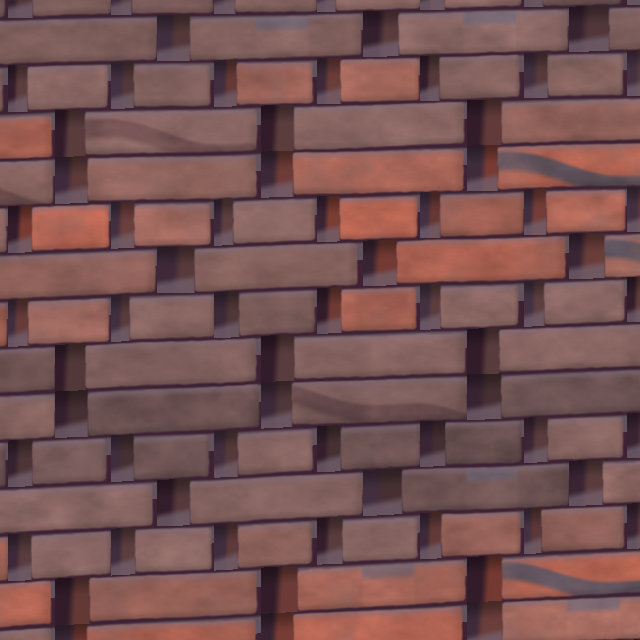
A WebGL 1 fragment shader for this texture:

```glsl
precision highp float;
// Openwork brick wall in a five-course cycle: offset stretchers, headers, a stacked
// pair of stretchers, headers. Courses tilt in mild perspective; each brick owns the
// recess on its left, and hashes vary its size, colour and firing marks.
uniform vec2 u_resolution;

const vec3 DULL = vec3(0.42, 0.32, 0.32);
const vec3 MAUVE = vec3(0.53, 0.395, 0.38);
const vec3 ORANGE = vec3(0.70, 0.385, 0.315);
const vec3 SOOT = vec3(0.33, 0.32, 0.38);
const vec3 LEDGE = vec3(0.45, 0.38, 0.43);
const vec3 SHADOW = vec3(0.18, 0.10, 0.15);

float hash(vec2 p) {
  return fract(sin(dot(p, vec2(127.1, 311.7))) * 43758.55);
}

float noise(vec2 p) {
  vec2 i = floor(p), f = fract(p);
  f = f * f * (3.0 - 2.0 * f);
  return mix(mix(hash(i), hash(i + vec2(1.0, 0.0)), f.x),
             mix(hash(i + vec2(0.0, 1.0)), hash(i + 1.0), f.x), f.y);
}

float fbm(vec2 p) {
  float sum = 0.0, amp = 0.5;
  for (int i = 0; i < 4; i++) {
    sum += amp * noise(p);
    p = p * 2.1 + 7.3;
    amp *= 0.5;
  }
  return sum;
}

float roundedBox(vec2 p, vec2 halfSize, float radius) {
  vec2 d = abs(p) - halfSize + radius;
  return length(max(d, 0.0)) + min(max(d.x, d.y), 0.0) - radius;
}

// Clay colour: warmth drifts in a ten-course wave plus a random part per brick.
vec3 clayColor(float row, vec2 id) {
  float wave = cos(6.2832 * (row - 4.5) / 10.0);
  float warmth = 0.5 + 0.3 * wave + 0.6 * (hash(id + 3.7) - 0.5);
  vec3 clay = mix(DULL, MAUVE, smoothstep(-0.05, 0.45, warmth));
  clay = mix(clay, ORANGE, smoothstep(0.45, 0.9, warmth));
  return clay * (0.94 + 0.12 * hash(id + 9.1));
}

// Firing marks on a few bricks: diagonal streaks, soot tongues, a pale stacked patch.
vec3 firingMarks(vec3 clay, vec2 uv, vec2 id, float isLong) {
  float kind = hash(id + 21.3);
  float curve = uv.y - 0.15 - 0.75 * uv.x + 0.12 * sin(uv.x * 7.0 + kind * 40.0);
  float streak = smoothstep(-0.06, 0.06, curve) * smoothstep(0.55, 0.35, curve);
  float patchMask = smoothstep(0.17, 0.14, abs(uv.x - 0.54));
  float streaked = step(0.72, kind) * step(kind, 0.91);
  clay = mix(clay, clay * vec3(0.82, 0.78, 0.82), streak * streaked * isLong);
  clay = mix(clay, SOOT, 0.85 * streak * step(0.94, kind) * isLong);
  vec3 stacked = mix(SOOT * 1.2, clay * 1.08, smoothstep(0.2, 0.4, uv.y));
  return mix(clay, stacked, 0.65 * patchMask * step(kind, 0.08) * isLong);
}

// Recess: deep shadow on the left, the brick's side face on the right, a lit floor.
vec3 recessColor(float across, float down, vec3 clay, vec2 id, float hasFloor) {
  float haze = 0.45 * hash(id + 31.0) * hasFloor;
  vec3 depth = mix(SHADOW, vec3(0.33, 0.28, 0.36), haze);
  vec3 side = clay * vec3(0.61, 0.55, 0.58);
  float edge = 0.38 + 0.2 * hash(id + 14.0) - 0.08 * down;
  vec3 col = mix(depth, side, smoothstep(edge - 0.14, edge + 0.14, across));
  col *= mix(0.72, 1.08, smoothstep(0.0, 0.45, down));
  float floorLine = 0.78 - 0.12 * across;
  return mix(col, LEDGE, 0.75 * hasFloor * smoothstep(floorLine - 0.1, floorLine + 0.1, down));
}

void main() {
  vec2 p = gl_FragCoord.xy / u_resolution;
  float soft = max(0.0022, 1.0 / u_resolution.y);

  // Courses counted downward; their pitch narrows to the right.
  float pitch = 0.0733 - 0.0026 * p.x;
  float wobble = 0.0025 * (noise(p * vec2(9.0, 4.0)) - 0.5);
  float v = 1.0 + (1.0 - p.y - 0.0286 + 0.0208 * p.x + wobble) / pitch;
  float row = floor(v);
  float course = mod(row, 5.0);
  float isPair = step(2.5, course);
  float isLong = max(isPair, step(abs(course - 1.0), 0.1));

  // Brick cell: the recess lies at negative x, the front face starts at zero.
  float period = mix(0.161, 0.322, isLong);
  float gap = mix(0.034, mix(0.057, 0.053, isPair), isLong);
  float start = mix(0.047, mix(0.302, 0.139, isPair), isLong);
  float cell = (p.x - start + gap) / period;
  vec2 id = vec2(floor(cell), row);
  vec2 local = vec2(fract(cell) * period - gap, fract(v) * pitch);

  // Front face with uneven ends, bed height and a slight lean.
  float left = 0.012 * (hash(id + 1.3) - 0.5);
  float right = period - gap - 0.009 * hash(id + 5.9);
  float top = 0.0035 + 0.003 * hash(id + 8.2);
  float bottom = pitch - 0.0025;
  vec2 size = vec2(right - left, bottom - top);
  vec2 q = local - vec2(left, top) - 0.5 * size;
  q.y += q.x * 0.025 * (hash(id + 12.6) - 0.5);
  float face = roundedBox(q + 0.0015 * (noise(p * 90.0) - 0.5), 0.5 * size, 0.005);
  vec2 uv = q / size + 0.5;

  // Mottled clay, a dusty upper arris and shaded lower and right edges.
  vec3 clay = clayColor(row, id);
  vec3 front = firingMarks(clay, uv, id, isLong);
  front *= 0.84 + 0.34 * fbm(p * vec2(22.0, 34.0) + id * 3.1);
  front = mix(front, MAUVE, 0.35 * smoothstep(0.45, 0.75, fbm(p * 17.0 + id)));
  front = mix(front, LEDGE * 1.12, 0.55 * smoothstep(0.2, 0.0, uv.y));
  front *= 1.0 - 0.14 * smoothstep(0.8, 1.0, uv.y) - 0.1 * smoothstep(0.93, 1.0, uv.x);

  // Bed joints: dusty ledge below a dark undercut; recesses beside the face.
  float across = (local.x + gap) / (gap + left);
  float hasFloor = 1.0 - step(abs(course - 3.0), 0.1);
  vec3 recess = recessColor(across, local.y / pitch, clay, id, hasFloor);
  vec3 joint = mix(SHADOW * 1.35, LEDGE * 0.85, smoothstep(0.001, 0.006, local.y) * step(local.y, 0.03));
  vec3 behind = mix(recess, joint, smoothstep(-soft, soft, local.x - left));
  gl_FragColor = vec4(mix(front, behind, smoothstep(-soft, soft, face)), 1.0);
}
```
